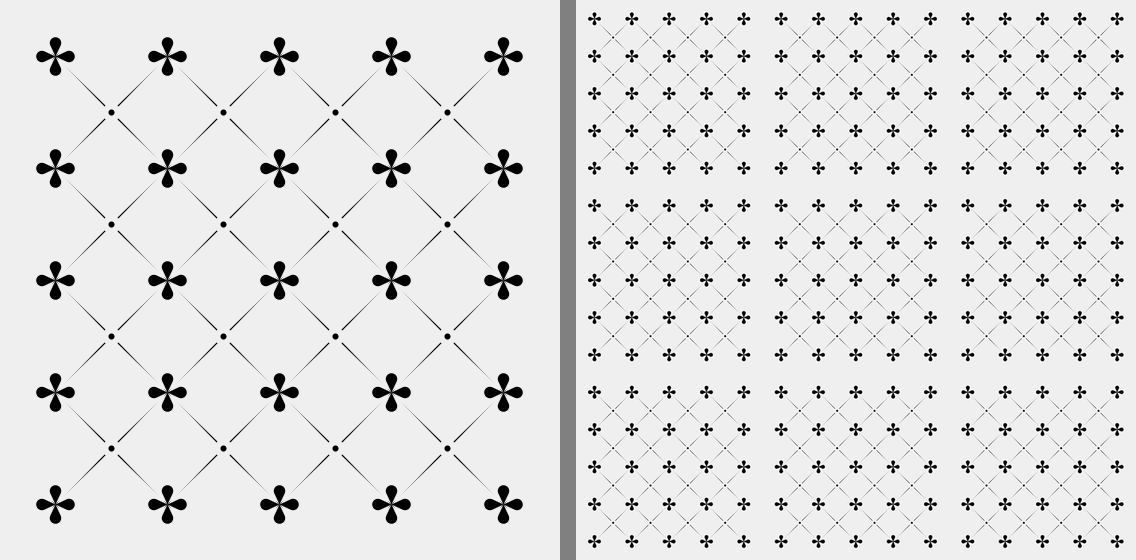
Left, the tile; right, the same tile 3 across and 3 down.
A Shadertoy shader for this pattern:

```glsl
// Trellis of four-petal flowers joined by tapering diagonal stems and round dots.
// Each cell holds one flower at its centre; dots and stems belong to the inner
// cell corners, leaving a plain margin so opposite edges join seamlessly.

const float REPEATS       = 5.0;            // cells across and down
const vec3  PAPER         = vec3(0.937);
const vec3  INK           = vec3(0.004);
const vec2  GRID_SHIFT    = vec2(-0.0045);  // lengths below are in cells
const float PETAL_CENTRE  = 0.121;          // distance to the petal's round end
const float PETAL_RADIUS  = 0.051;
const float DOT_RADIUS    = 0.027;
const float STEM_START    = 0.080;          // measured from the dot's centre
const float STEM_END      = 0.592;
const float STEM_HALF     = 0.0054;         // half width at the thick end
const float SPRIG_LENGTH  = 0.055;          // fine rays between the petals
const float SPRIG_HALF    = 0.0035;

// Coverage of a shape with signed distance d.
float fill(float d, float px) {
    return clamp(0.5 - d / px, 0.0, 1.0);
}

// Coverage of a strip, correct even when thinner than a pixel.
float strip(float offset, float halfWidth, float px) {
    return fill(offset - halfWidth, px) - fill(offset + halfWidth, px);
}

// Teardrop with its point at the origin, along +x; p.y must be positive.
float petalDistance(vec2 p) {
    float slope = PETAL_RADIUS / PETAL_CENTRE;
    float rise = sqrt(1.0 - slope * slope);
    if (dot(p, vec2(rise, slope)) > rise * PETAL_CENTRE)
        return length(p - vec2(PETAL_CENTRE, 0.0)) - PETAL_RADIUS;
    return dot(p, vec2(-slope, rise));
}

// Four petals by folding, with short rays on the diagonals.
float flower(vec2 p, float px) {
    p = abs(p);
    p = vec2(max(p.x, p.y), min(p.x, p.y));
    vec2 diagonal = vec2(p.x + p.y, p.x - p.y) * sqrt(0.5);
    float taper = max(1.0 - diagonal.x / SPRIG_LENGTH, 0.0);
    float sprig = strip(diagonal.y, SPRIG_HALF * taper, px);
    return max(fill(petalDistance(p), px), sprig);
}

// A dot with four stems that thin out towards the flowers.
float dotAndStems(vec2 p, float px) {
    p = abs(p);
    vec2 diagonal = vec2(p.x + p.y, abs(p.x - p.y)) * sqrt(0.5);
    float taper = clamp((STEM_END - diagonal.x) / (STEM_END - STEM_START), 0.0, 1.0);
    float stem = strip(diagonal.y, STEM_HALF * taper, px)
               * fill(STEM_START - diagonal.x, px);
    return max(fill(length(p) - DOT_RADIUS, px), stem);
}

void mainImage(out vec4 fragColor, in vec2 fragCoord) {
    vec2 grid = fragCoord / iResolution.xy * REPEATS - GRID_SHIFT;
    float px = REPEATS / min(iResolution.x, iResolution.y);

    // Only corners inside the canvas carry a dot
    vec2 corner = round(grid);
    vec2 inside = step(0.5, corner) * step(corner, vec2(REPEATS - 0.5));

    float ink = flower(fract(grid) - 0.5, px);
    ink = max(ink, dotAndStems(grid - corner, px) * inside.x * inside.y);

    fragColor = vec4(mix(PAPER, INK, ink), 1.0);
}
```
